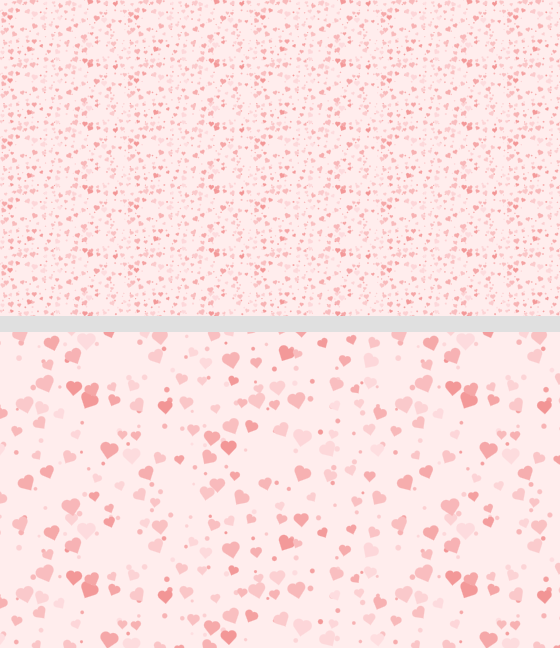
Top, the full canvas; bottom, a detail of the centre.
Give the GLSL for this pattern, as a Shadertoy shader.

```glsl
// Small tilted hearts and dots in pink tones, scattered over a pale rose ground.
// Two jittered grids place dots and hearts; cell hashes wrap so that the
// scatter repeats in tiles 0.4 wide and 0.2 high (in canvas heights).

float hash(vec2 p, float seed) {
    return fract(sin(dot(p, vec2(127.1, 311.7)) + seed * 74.7) * 43758.5453);
}

float dot2(vec2 v) { return dot(v, v); }

// Signed distance to a heart of unit height with its tip at the origin
float heartDistance(vec2 p) {
    p.x = abs(p.x);
    if (p.x + p.y > 1.0) return length(p - vec2(0.25, 0.75)) - sqrt(2.0) / 4.0;
    float edge = min(dot2(p - vec2(0.0, 1.0)), dot2(p - 0.5 * max(p.x + p.y, 0.0)));
    return sqrt(edge) * sign(p.x - p.y);
}

vec2 rotate(vec2 p, float angle) {
    float c = cos(angle), s = sin(angle);
    return vec2(c * p.x - s * p.y, s * p.x + c * p.y);
}

// Pale blush to coral, weighted towards the pale end
vec3 pinkTone(float h) {
    return mix(vec3(0.995, 0.87, 0.88), vec3(0.95, 0.58, 0.58), pow(h, 1.15));
}

// Paints one scattered layer; cells holds the grid size of a tile
vec3 scatter(vec3 color, vec2 uv, vec2 cells, bool hearts, float pixel) {
    float cellSize = 0.4 / cells.x;
    vec2 grid = uv / cellSize;
    float seed = hearts ? 1.0 : 20.0;
    float density = hearts ? 0.86 : 0.62;

    for (int y = -1; y <= 1; y++)
    for (int x = -1; x <= 1; x++) {
        vec2 cell = floor(grid) + vec2(x, y);
        vec2 id = mod(cell, cells);
        if (hash(id, seed) > density) continue;

        vec2 jitter = vec2(hash(id, seed + 1.0), hash(id, seed + 2.0)) - 0.5;
        vec2 p = (grid - cell - 0.5 - 0.7 * jitter) * cellSize;
        float sizeHash = hash(id, seed + 3.0);

        float d;
        if (hearts) {
            float size = mix(0.0085, 0.0165, pow(sizeHash, 1.7));
            float tilt = (hash(id, seed + 4.0) - 0.5) * 1.3;
            d = size * heartDistance(rotate(p, tilt) / size + vec2(0.0, 0.55));
        } else {
            d = length(p) - mix(0.0014, 0.0030, sizeHash);
        }

        float coverage = clamp(0.5 - d / pixel, 0.0, 1.0);
        color = mix(color, pinkTone(hash(id, seed + 5.0)), coverage);
    }
    return color;
}

void mainImage(out vec4 fragColor, in vec2 fragCoord) {
    vec2 uv = fragCoord / iResolution.y;
    float pixel = 1.2 / iResolution.y;

    vec3 color = vec3(1.0, 0.93, 0.93);
    color = scatter(color, uv, vec2(18.0, 9.0), false, pixel);
    color = scatter(color, uv, vec2(16.0, 8.0), true, pixel);

    fragColor = vec4(color, 1.0);
}
```
